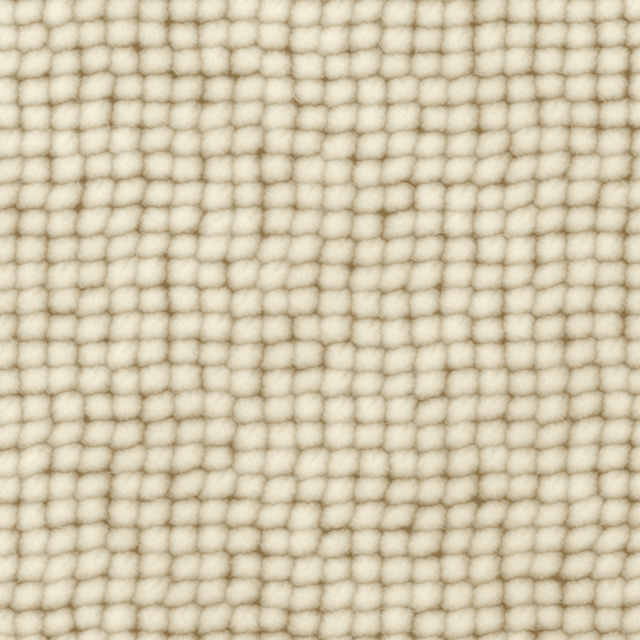
Reproduce this texture procedurally as a WebGL 2 fragment shader.

```glsl
#version 300 es
precision highp float;
// Cream wool loop pile: about 21 columns by 24 rows of plump, slightly tilted knots.
// Each knot is a jittered superellipse dome, blended softly with its neighbours;
// cellular noise, layered sines and stray curved fibres give the woolly surface.
uniform vec2 u_resolution;
out vec4 fragColor;

vec2 hash2(vec2 cell) {
    vec3 h = fract(cell.xyx * vec3(0.1031, 0.1030, 0.0973));
    h += dot(h, h.yzx + 33.33);
    return fract((h.xx + h.yz) * h.zy);
}

mat2 rotation(float angle) {
    float c = cos(angle), s = sin(angle);
    return mat2(c, s, -s, c);
}

// Distance to the nearest scattered point
float cellular(vec2 p) {
    vec2 base = floor(p);
    float nearest = 2.0;
    for (int j = -1; j <= 1; j++)
        for (int i = -1; i <= 1; i++) {
            vec2 cell = base + vec2(i, j);
            nearest = min(nearest, length(cell + hash2(cell + 40.0) - p));
        }
    return nearest;
}

// Coverage by thin curved hairs, one per cell
float strayFibres(vec2 p) {
    vec2 base = floor(p);
    float cover = 0.0;
    for (int j = -1; j <= 1; j++)
        for (int i = -1; i <= 1; i++) {
            vec2 cell = base + vec2(i, j);
            vec2 seed = hash2(cell + 91.0);
            vec2 d = rotation(6.283 * seed.x) * (p - cell - hash2(cell + 17.0));
            float offset = abs(d.y - (seed.y - 0.5) * 2.4 * d.x * d.x);
            float hair = smoothstep(0.08, 0.0, offset) * smoothstep(0.75, 0.3, abs(d.x));
            cover = max(cover, hair * seed.y);
        }
    return cover;
}

// Brightness of the knots: soft maximum of neighbouring domes
float knotTone(vec2 p) {
    vec2 base = floor(p + 0.5);
    float total = 0.0, weights = 0.0;
    for (int j = -1; j <= 1; j++)
        for (int i = -1; i <= 1; i++) {
            vec2 id = base + vec2(i, j);
            vec2 shift = hash2(id + 5.0) - 0.5;
            vec2 seed = hash2(id + 63.0);
            vec2 d = p - id - shift * vec2(0.19, 0.15);
            d.y -= (0.04 + 0.24 * seed.x) * d.x;

            vec2 e = abs(d) / (vec2(0.51, 0.49) + 0.10 * (seed - 0.5));
            float q = pow(e.x, 2.4) + pow(e.y, 2.4);
            float dome = 0.95 - 0.32 * q - 0.09 * q * q;

            // Light from above, and the notch between two plies
            float tone = dome + 0.15 * d.y - 0.04 * d.x + 0.05 * (seed.y - 0.5);
            float groove = (d.x * 0.85 - d.y * 0.5 + shift.x * 0.3) / 0.09;
            tone -= 0.12 * seed.y * exp(-groove * groove) * smoothstep(-0.15, 0.35, d.y);
            // Fine strands along the ply
            float along = dot(d, vec2(0.75, -0.65));
            tone += 0.014 * sin(48.0 * along + 3.0 * sin(9.0 * d.y + 6.0 * seed.x));

            float weight = exp(13.0 * dome);
            total += tone * weight;
            weights += weight;
        }
    return total / weights;
}

void main() {
    vec2 uv = gl_FragCoord.xy / u_resolution;
    vec2 p = uv * vec2(21.0, 24.1) - vec2(0.09, 0.72);

    // Wandering rows and columns, then frayed outlines
    vec2 wool = p;
    p += 0.09 * sin(wool.yx * vec2(0.55, 0.42) + vec2(1.0, 2.6))
       + 0.05 * sin(wool.yx * 1.37 + wool * 0.3);
    p += 0.020 * sin(wool.yx * 11.0 + 2.0 * sin(wool * 5.3))
       + 0.010 * sin(wool.yx * 27.0 + 2.0 * sin(wool * 13.0));

    float tone = knotTone(p);

    // Woolly fuzz, stronger in the gaps
    float gap = smoothstep(0.75, 0.35, tone);
    float fuzz = cellular(rotation(0.7) * wool * vec2(5.0, 8.0)) - 0.45;
    tone -= fuzz * mix(0.06, 0.18, gap);
    tone = mix(tone, 0.84, strayFibres(wool * 1.7) * mix(0.16, 0.42, gap));

    // Broad, gentle falloff of light
    tone += 0.05 * (uv.y - 0.5) - 0.03 * (uv.x - 0.5);
    tone += 0.02 * sin(wool.x * 0.6 + 2.0 * sin(wool.y * 0.35));

    vec3 shadowTan = vec3(0.55, 0.45, 0.29);
    vec3 lightCream = vec3(0.95, 0.93, 0.85);
    fragColor = vec4(mix(shadowTan, lightCream, clamp(tone, 0.0, 1.03)), 1.0);
}
```
